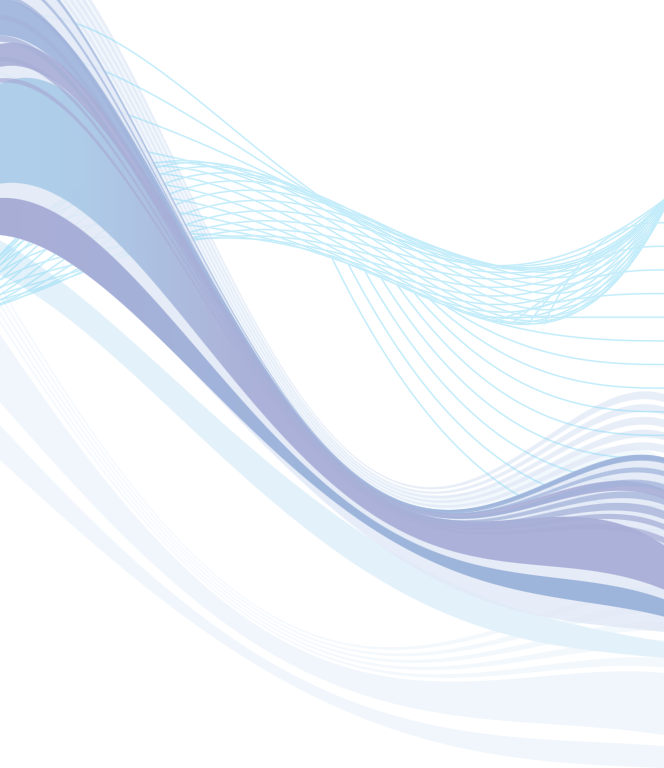
This background is drawn by a Shadertoy shader. Its source:

```glsl
// Flowing translucent ribbons on white, crossed by a fine cyan line mesh.
// Two spline edges span each ribbon family; strands are bands at fractions of
// that span. The mesh is a set of waves bouncing between two envelopes.

const vec3 WHITE = vec3(1.0);
const vec3 MIST = vec3(0.94, 0.965, 0.99);
const vec3 ICE = vec3(0.89, 0.945, 0.98);
const vec3 HAZE = vec3(0.88, 0.91, 0.965);
const vec3 SKY = vec3(0.67, 0.80, 0.91);
const vec3 BLUE = vec3(0.62, 0.71, 0.86);
const vec3 VIOLET = vec3(0.66, 0.68, 0.84);
const vec3 CYAN = vec3(0.52, 0.85, 0.96);

float hash(float n) { return fract(sin(n * 12.9898) * 43758.5453); }

// Smooth curve through five heights at x = 0, 1/4, 1/2, 3/4, 1
float curve(float x, vec4 k, float last) {
    float t = 4.0 * x;
    vec4 d1 = vec4(k.yzw, last) - k;
    vec3 d2 = d1.yzw - d1.xyz;
    vec2 d3 = d2.yz - d2.xy;
    float d4 = d3.y - d3.x;
    return k.x + t * (d1.x + (t - 1.0) / 2.0 * (d2.x
         + (t - 2.0) / 3.0 * (d3.x + (t - 3.0) / 4.0 * d4)));
}

// Quadratic blend of the values at the left, middle and right
float across(float x, vec3 v) {
    return dot(v, vec3((1.0 - x) * (1.0 - 2.0 * x), 4.0 * x * (1.0 - x), x * (2.0 * x - 1.0)));
}

float above(float d) { return clamp(d / max(fwidth(d), 1e-5) + 0.5, 0.0, 1.0); }

float band(float y, float top, float bottom) {
    return above(y - top) * above(bottom - y);
}

// Part of the span between two edges, given as fractions along x
float ribbon(vec2 p, vec2 edges, vec3 from, vec3 to) {
    return band(p.y, mix(edges.x, edges.y, across(p.x, from)),
                     mix(edges.x, edges.y, across(p.x, to)));
}

// Thin line where d is zero, of even width whatever its slope
float stroke(float d, float width) {
    float pixel = 1.0 / iResolution.y;
    float dist = abs(d) / max(length(vec2(dFdx(d), dFdy(d))), 1e-5) * pixel;
    return 1.0 - smoothstep(max(width - pixel, 0.0), width + pixel, dist);
}

void paint(inout vec3 col, vec3 ink, float amount) { col = mix(col, ink, amount); }

// Cyan lattice, loose lines at upper left and the fan at right
float mesh(vec2 p) {
    float x = p.x, ink = 0.0;
    vec4 lowKnots = vec4(0.397, 0.319, 0.336, 0.419);
    float high = curve(x, vec4(0.332, 0.210, 0.262, 0.346), 0.260);
    float low = curve(x, lowKnots, 0.273);
    for (int i = 0; i < 20; i++) {
        float phase = 6.2832 * float(i) / 20.0 + 4.5 * x;
        ink = max(ink, stroke(p.y - mix(high, low, 0.5 - 0.5 * cos(phase)), 0.0007));
    }
    for (int i = 0; i < 4; i++) {
        float lift = 0.035 * float(i);
        float y = curve(x, vec4(0.026 + lift, 0.098 + lift, 0.267, 0.346), 0.260);
        ink = max(ink, stroke(p.y - y, 0.0007));
    }
    for (int i = 0; i < 14; i++) {
        float f = float(i) / 13.0;
        float start = mix(0.50, 0.82, f);
        float u = (x - start) / (1.0 - start);
        float ease = 1.0 - pow(max(1.0 - u, 0.0), 2.5);
        float y = mix(curve(start, lowKnots, 0.273), mix(0.69, 0.29, f), ease);
        ink = max(ink, stroke(p.y - y, 0.0007) * step(0.0, u));
    }
    return ink;
}

void mainImage(out vec4 fragColor, in vec2 fragCoord) {
    vec2 p = fragCoord / iResolution.xy;
    p.y = 1.0 - p.y; // measured downward from the top
    float x = p.x;
    vec3 col = WHITE;

    // Faint lower sweep
    vec2 faint = vec2(curve(x, vec4(0.371, 0.684, 0.833, 0.818), 0.762),
                      curve(x, vec4(0.599, 0.785, 0.918, 0.983), 1.0));
    paint(col, MIST, ribbon(p, faint, vec3(0.28, 0.35, 0.48), vec3(0.67, 0.67, 0.82)));
    paint(col, MIST, ribbon(p, faint, vec3(0.80, 0.82, 0.88), vec3(1.0)));
    for (int i = 0; i < 5; i++) {
        vec3 s = vec3(0.05, 0.07, 0.10) * float(i);
        paint(col, MIST, 0.8 * ribbon(p, faint, s, s + vec3(0.02, 0.03, 0.05)));
    }

    // Pale bands beneath the main sweep
    vec2 sweep = vec2(curve(x, vec4(-0.065, 0.241, 0.589, 0.654), 0.596),
                      curve(x, vec4(0.306, 0.449, 0.651, 0.762), 0.803));
    paint(col, ICE, band(p.y, curve(x, vec4(0.313, 0.484, 0.667, 0.784), 0.836),
                              curve(x, vec4(0.358, 0.527, 0.714, 0.823), 0.857)));
    paint(col, HAZE, 0.8 * band(p.y, sweep.y, curve(x, vec4(0.306, 0.449, 0.662, 0.788), 0.823)));

    // Halo strands above the main sweep
    paint(col, ICE, 0.45 * ribbon(p, sweep, vec3(-0.05, -0.30, 0.0), vec3(0.0)));
    for (int i = 0; i < 5; i++) {
        vec3 s = vec3(-0.10, -0.38, -0.40) * (1.0 - float(i) / 5.0);
        paint(col, HAZE, 0.75 * ribbon(p, sweep, s, s + vec3(0.02, 0.04, 0.05)));
    }
    paint(col, CYAN, 0.5 * mesh(p));

    // Main sweep: pale ground, broad body, lower rim, then fine strands
    paint(col, HAZE, 0.85 * ribbon(p, sweep, vec3(0.0), vec3(1.0)));
    vec3 body = mix(SKY, VIOLET, smoothstep(0.05, 0.42, x));
    paint(col, body, 0.95 * ribbon(p, sweep, vec3(0.47, 0.10, 0.55), vec3(0.82, 0.66, 0.83)));
    paint(col, mix(VIOLET, BLUE, smoothstep(0.0, 0.5, x)), ribbon(p, sweep, vec3(0.87, 0.78, 0.89), vec3(1.0)));
    paint(col, BLUE, 0.9 * ribbon(p, sweep, vec3(0.17, 0.02, 0.0), vec3(0.30, 0.10, 0.03)));
    paint(col, VIOLET, 0.9 * ribbon(p, sweep, vec3(0.33, 0.05, 0.20), vec3(0.41, 0.14, 0.26)));
    for (int i = 0; i < 7; i++) {
        float f = float(i) / 6.0;
        vec3 s = vec3(0.45, 0.30, 0.50) * f;
        vec3 width = vec3(0.02, 0.035, 0.05) * mix(0.6, 1.2, hash(float(i) + 1.0));
        paint(col, mix(BLUE, VIOLET, f), 0.75 * ribbon(p, sweep, s, s + width));
    }
    fragColor = vec4(col, 1.0);
}
```
